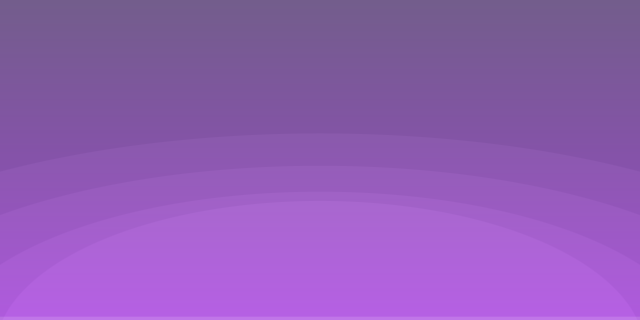
Give the GLSL for this background, as a Shadertoy shader.

```glsl
// A dusk-violet vertical gradient with four nested, translucent domes
// rising from below the lower edge, and a thin pale strip along the bottom.
// Each dome is an ellipse that adds the same tint to what lies behind it.

#define SKY_TOP vec3(0.450, 0.365, 0.548)
#define SKY_BOTTOM vec3(0.597, 0.282, 0.782)
#define DOME_TINT vec3(0.029, 0.023, 0.028)
#define DOME_CENTRE vec2(0.0, -0.1)
#define STRIP_HEIGHT 0.0104
#define STRIP_LIGHT 0.14

const int DOME_COUNT = 4;

// Half width and half height of each dome, outermost first
const vec2 DOME_RADII[DOME_COUNT] = vec2[DOME_COUNT](
    vec2(1.770, 0.683),
    vec2(1.475, 0.582),
    vec2(1.191, 0.501),
    vec2(1.015, 0.472)
);

// Coverage of an ellipse, with an edge about one pixel wide
float ellipseMask(vec2 point, vec2 radii)
{
    float radius = length(point / radii);
    return clamp(0.5 + (1.0 - radius) / fwidth(radius), 0.0, 1.0);
}

void mainImage(out vec4 fragColor, in vec2 fragCoord)
{
    // x runs from -1 to 1, y from 0 at the bottom to 1 at the top
    vec2 uv = fragCoord / iResolution.xy;
    vec2 point = vec2(2.0 * uv.x - 1.0, uv.y);

    // Sky
    vec3 color = mix(SKY_BOTTOM, SKY_TOP, uv.y);

    // Stacked domes
    for (int i = 0; i < DOME_COUNT; i++)
        color += DOME_TINT * ellipseMask(point - DOME_CENTRE, DOME_RADII[i]);

    // Pale strip at the bottom
    float strip = clamp(0.5 + (STRIP_HEIGHT - uv.y) * iResolution.y, 0.0, 1.0);
    color = mix(color, vec3(1.0), STRIP_LIGHT * strip);

    fragColor = vec4(color, 1.0);
}
```
